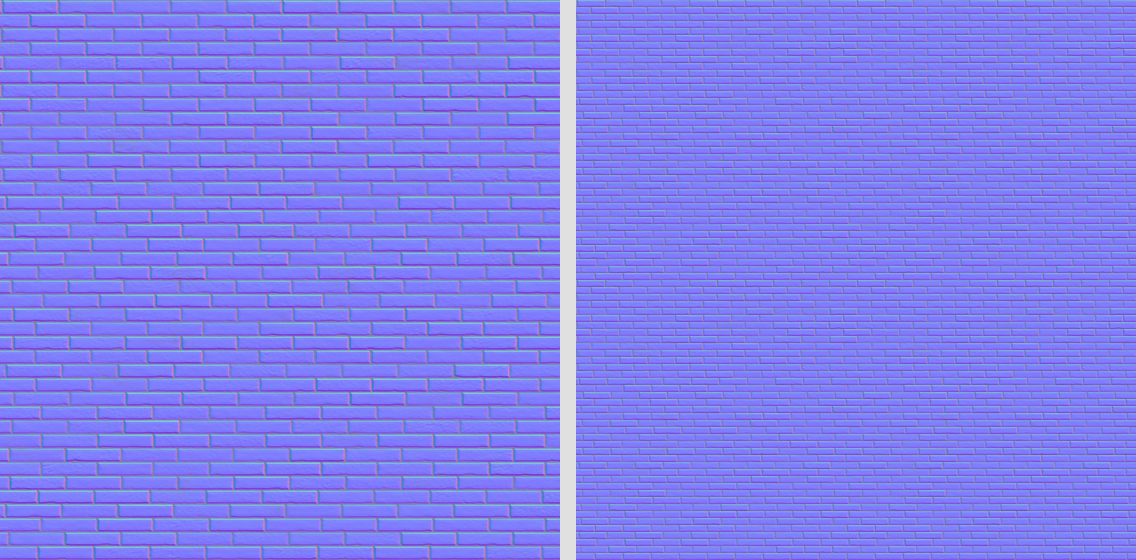
Left: one tile. Right: repeated 2 by 2.
Write a Shadertoy shader that draws this texture map.

```glsl
// Tangent-space normal map of a running-bond brick wall, 10 bricks by 40 courses.
// A height field (bevelled bricks, worn edges, rough faces) is differentiated
// over one pixel; wrapped gradient noise and whole counts make it tile.

const float COURSES = 40.0;
const float BRICKS = 10.0;
const float ASPECT = COURSES / BRICKS;   // brick length in course heights
const float HALF_JOINT = 0.055;
const float CORNER = 0.09;

vec2 hash2(vec2 p) {
    vec3 h = fract(p.xyx * vec3(0.1031, 0.1030, 0.0973));
    h += dot(h, h.yzx + 33.33);
    return fract((h.xx + h.yz) * h.zy);
}

vec2 gradientAt(vec2 cell, vec2 period) {
    return hash2(mod(cell, period) + 7.0) * 2.0 - 1.0;
}

// Gradient noise that wraps after a whole period
float noise(vec2 p, vec2 period) {
    vec2 i = floor(p), f = p - i;
    vec2 u = f * f * f * (f * (f * 6.0 - 15.0) + 10.0);
    vec2 e = vec2(0.0, 1.0);
    float a = dot(gradientAt(i, period), f);
    float b = dot(gradientAt(i + e.yx, period), f - e.yx);
    float c = dot(gradientAt(i + e.xy, period), f - e.xy);
    float d = dot(gradientAt(i + e.yy, period), f - e.yy);
    return mix(mix(a, b, u.x), mix(c, d, u.x), u.y);
}

float wallNoise(vec2 q, vec2 frequency) {
    return noise(q * frequency, COURSES * frequency);
}

// Half bond in the upper courses, looser alignment further down
float courseShift(float row) {
    float fromTop = COURSES - 1.0 - row;
    vec2 h = hash2(vec2(row, 91.0));
    float drift = smoothstep(11.0, 15.0, fromTop) * (0.05 + 0.17 * h.y);
    return 0.02 + 0.5 * mod(fromTop, 2.0) + 0.05 * h.x + drift;
}

float roundedBox(vec2 p, vec2 halfSize, float radius) {
    vec2 d = abs(p) - halfSize + radius;
    return length(max(d, 0.0)) + min(max(d.x, d.y), 0.0) - radius;
}

// Returns height, and distance inside the brick outline
vec2 wall(vec2 q) {
    float row = mod(floor(q.y), COURSES);
    float along = q.x / ASPECT - courseShift(row);
    vec2 id = vec2(mod(floor(along), BRICKS), row);
    vec2 local = vec2((fract(along) - 0.5) * ASPECT, fract(q.y) - 0.5);
    vec2 look = hash2(id + 13.0);
    vec2 tilt = hash2(id + 57.0) - 0.5;

    // Outline with chipped, wavy edges, mostly along the bottom
    float inside = -roundedBox(local, vec2(ASPECT * 0.5, 0.5) - HALF_JOINT, CORNER);
    float chips = max(wallNoise(q, vec2(1.0)) + 0.4 * wallNoise(q, vec2(3.0)), 0.0);
    inside -= chips * mix(0.12, 0.03, smoothstep(-0.4, -0.2, local.y));

    // Bevel, soft shoulder and slight lean of each brick
    float body = smoothstep(-0.04, 0.10, inside);
    float height = body * mix(0.022, 0.068, look.x);
    height += 0.014 * smoothstep(0.0, 0.28, inside);
    height += body * dot(tilt, local * vec2(0.01, 0.04));

    // Gentle swelling, grain, and broken marks on the rougher bricks
    float rough = look.y * look.y;
    vec2 slanted = vec2(2.0 * q.x + 2.0 * q.y, 5.0 * q.y - 3.0 * q.x);
    float marks = noise(slanted, vec2(2.0, 5.0) * COURSES);
    float broken = smoothstep(-0.1, 0.35, wallNoise(q + 5.1, vec2(1.0, 2.0)));
    height += 0.014 * wallNoise(q, vec2(1.0, 2.0));
    height += mix(0.005, 0.010, rough) * wallNoise(q + 3.7, vec2(4.0, 5.0));
    height += body * broken * mix(0.005, 0.030, rough) * marks;
    return vec2(height, inside);
}

vec3 wallNormal(vec2 q, float texel) {
    vec2 e = vec2(0.5 * texel, 0.0);
    float dx = wall(q + e.xy).x - wall(q - e.xy).x;
    float dy = wall(q + e.yx).x - wall(q - e.yx).x;
    return normalize(vec3(-vec2(dx, dy) / texel, 1.0));
}

void mainImage(out vec4 fragColor, in vec2 fragCoord) {
    vec2 q = fragCoord / iResolution.xy * COURSES;
    float texel = max(COURSES / iResolution.y, 0.04);
    vec3 color = wallNormal(q, texel) * 0.5 + 0.5;

    // Joints and worn patches have a shorter blue axis
    float inside = wall(q).y;
    float joint = 1.0 - smoothstep(-0.07, 0.07, inside);
    float patches = smoothstep(0.2, 0.5, wallNoise(q + 9.3, vec2(0.25, 0.5)));
    float pits = smoothstep(-0.1, 0.3, wallNoise(q, vec2(3.0, 4.0)));
    color.b -= 0.012 + 0.31 * joint + 0.10 * patches * pits;
    color.g -= 0.006;
    fragColor = vec4(color, 1.0);
}
```
